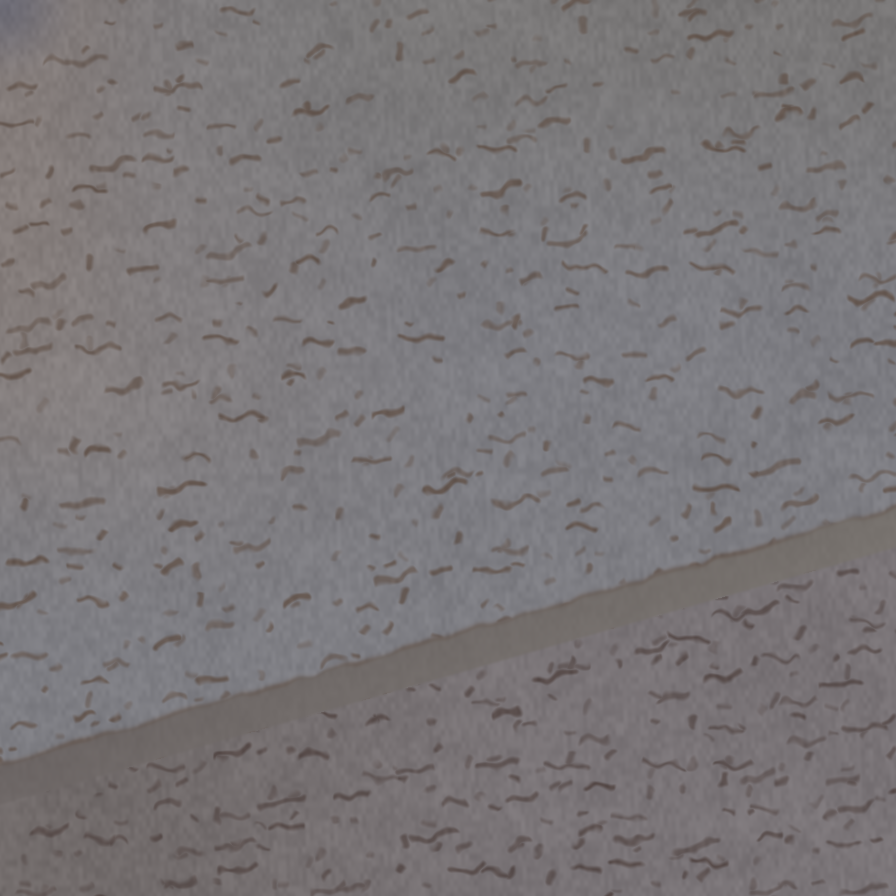
Reproduce this texture procedurally as a WebGL 2 fragment shader.

```glsl
#version 300 es
precision highp float;
// Fissured acoustic ceiling panels divided by a slanted metal rail, in dim light.

uniform vec2 u_resolution;
out vec4 outColor;

// Rail: height of its edges at the left side, slope and softness
const float RAIL_TOP = 0.147;
const float RAIL_BOTTOM = 0.102;
const float RAIL_SLOPE = 0.287;
const float EDGE_SOFT = 0.0026;

// Fissures and pits: cell size, share of filled cells, half thickness
const vec2 FISSURE_CELL = vec2(0.076, 0.042);
const vec2 PIT_CELL = vec2(0.039, 0.034);
const float FISSURE_FILL = 0.72;
const float PIT_FILL = 0.64;
const float FISSURE_WIDTH = 0.0029;
const float PIT_WIDTH = 0.0029;
const float TILT = 0.12;

// Colours
const vec3 PANEL = vec3(0.492, 0.492, 0.514);
const vec3 PANEL_LEFT = vec3(0.516, 0.496, 0.498);
const vec3 PANEL_TOP = vec3(0.476, 0.468, 0.468);
const vec3 PANEL_WARM = vec3(0.520, 0.484, 0.470);
const vec3 LOWER_LEFT = vec3(0.440, 0.415, 0.412);
const vec3 LOWER_RIGHT = vec3(0.478, 0.456, 0.468);
const vec3 RAIL_LEFT = vec3(0.425, 0.400, 0.396);
const vec3 RAIL_RIGHT = vec3(0.468, 0.448, 0.432);
const vec3 MARK = vec3(0.385, 0.325, 0.290);
const vec3 MARK_NEAR = vec3(0.325, 0.275, 0.265);
const vec3 CORNER = vec3(0.425, 0.420, 0.460);
const float GRAIN = 0.066;
const float MOTTLE = 0.030;

float hash(vec2 p) {
    vec3 q = fract(vec3(p.xyx) * 0.1031);
    q += dot(q, q.yzx + 33.33);
    return fract((q.x + q.y) * q.z);
}

float noise(vec2 p) {
    vec2 i = floor(p), f = fract(p);
    f = f * f * (3.0 - 2.0 * f);
    float low = mix(hash(i), hash(i + vec2(1, 0)), f.x);
    float high = mix(hash(i + vec2(0, 1)), hash(i + vec2(1, 1)), f.x);
    return mix(low, high, f.y);
}

// Coverage of a wavy stroke centred on the origin
float stroke(vec2 p, float angle, float halfLength, float width, float wave, float phase, float soft) {
    float c = cos(angle), s = sin(angle);
    p = vec2(c * p.x + s * p.y, c * p.y - s * p.x);
    p.y -= wave * sin(p.x * 170.0 + phase);
    p.x -= clamp(p.x, -halfLength, halfLength);
    return 1.0 - smoothstep(width - soft, width + soft, length(p));
}

// Strokes scattered over a jittered grid; pits are short and turn freely
float scatter(vec2 p, vec2 cell, float fill, bool pits, float seed, float soft) {
    vec2 home = floor(p / cell);
    float cover = 0.0;
    for (int y = -1; y <= 1; y++)
    for (int x = -1; x <= 1; x++) {
        vec2 id = home + vec2(x, y);
        vec2 key = id + seed + 50.0;
        if (hash(key) > fill) continue;
        vec2 jitter = vec2(hash(key + 17.3), hash(key + 41.7));
        vec2 q = p - (id + 0.1 + 0.8 * jitter) * cell;
        float a = hash(key + 73.1), b = hash(key + 97.9);
        float angle = pits ? 0.5 + (a - 0.5) * 2.2 : TILT + (a - 0.5) * 0.5;
        float halfLength = pits ? 0.001 + 0.005 * b : 0.008 + 0.016 * b;
        float width = (pits ? PIT_WIDTH : FISSURE_WIDTH) * (0.75 + 0.5 * a);
        float wave = pits ? 0.0 : 0.0012 + 0.0024 * jitter.x;
        float depth = pits ? 0.35 + 0.55 * jitter.y : 0.60 + 0.40 * jitter.y;
        cover = max(cover, depth * stroke(q, angle, halfLength, width, wave, 6.283 * b, soft));
    }
    return cover;
}

void main() {
    vec2 uv = gl_FragCoord.xy / u_resolution;
    float pixel = 1.0 / min(u_resolution.x, u_resolution.y);
    float soft = max(EDGE_SOFT, pixel);

    // Height above each rail edge, slightly ragged along the top
    float rise = uv.y - RAIL_SLOPE * uv.x;
    float ragged = 0.005 * (noise(vec2(uv.x * 60.0, 3.0)) - 0.5);
    float above = rise - RAIL_TOP - ragged;
    float below = RAIL_BOTTOM - rise;
    float upper = smoothstep(-soft, soft, above);
    float lower = smoothstep(-soft, soft, below);

    // Uneven light on the two panels and the rail
    float leftLight = (1.0 - smoothstep(0.05, 0.6, uv.x)) * smoothstep(0.25, 0.6, uv.y);
    vec3 upperColor = mix(PANEL, PANEL_LEFT, leftLight);
    upperColor = mix(upperColor, PANEL_TOP, smoothstep(0.6, 1.0, uv.y) * smoothstep(0.0, 0.5, uv.x));
    float warm = (1.0 - smoothstep(0.0, 0.2, uv.x)) * smoothstep(0.4, 0.75, uv.y);
    upperColor = mix(upperColor, PANEL_WARM, 0.7 * warm);
    upperColor = mix(upperColor, CORNER, 1.0 - smoothstep(0.0, 0.10, distance(uv, vec2(0, 1))));
    vec3 lowerColor = mix(LOWER_LEFT, LOWER_RIGHT, smoothstep(0.0, 0.7, uv.x));
    vec3 color = mix(RAIL_LEFT, RAIL_RIGHT, uv.x);
    color *= 1.0 + 0.6 * (RAIL_TOP - 0.025 - rise);
    color = mix(color, upperColor, upper);
    color = mix(color, lowerColor, lower);

    // Fissures and pits, denser and darker on the near panel
    float near = step(0.0, below);
    vec2 bent = uv + 0.006 * (vec2(noise(uv * 90.0), noise(uv * 90.0 + 31.0)) - 0.5);
    float seed = 200.0 * near;
    float marks = scatter(bent, FISSURE_CELL, FISSURE_FILL + 0.1 * near, false, seed, soft);
    marks = max(marks, scatter(bent, PIT_CELL, PIT_FILL + 0.15 * near, true, seed + 90.0, soft));
    color = mix(color, mix(MARK, MARK_NEAR, near), 0.88 * marks * max(upper, lower));

    // Broken shadow line on the upper rail edge
    float shadow = exp(-pow(above / 0.0035, 2.0)) * (0.25 + 0.7 * noise(vec2(uv.x * 35.0, 9.0)));
    color = mix(color, MARK, 0.65 * shadow);

    // Fibrous grain and soft mottling, weaker on the rail
    float grain = 0.65 * noise(uv * vec2(220.0, 130.0) + 7.0 * uv.y) + 0.35 * noise(uv * vec2(110.0, 75.0));
    float mottle = 0.6 * noise(uv * 26.0) + 0.4 * noise(uv * 9.0 + 5.0);
    float texture_ = GRAIN * (grain - 0.5) + MOTTLE * (mottle - 0.5);
    color += texture_ * mix(0.35, 1.0, max(upper, lower));
    outColor = vec4(color, 1.0);
}
```
